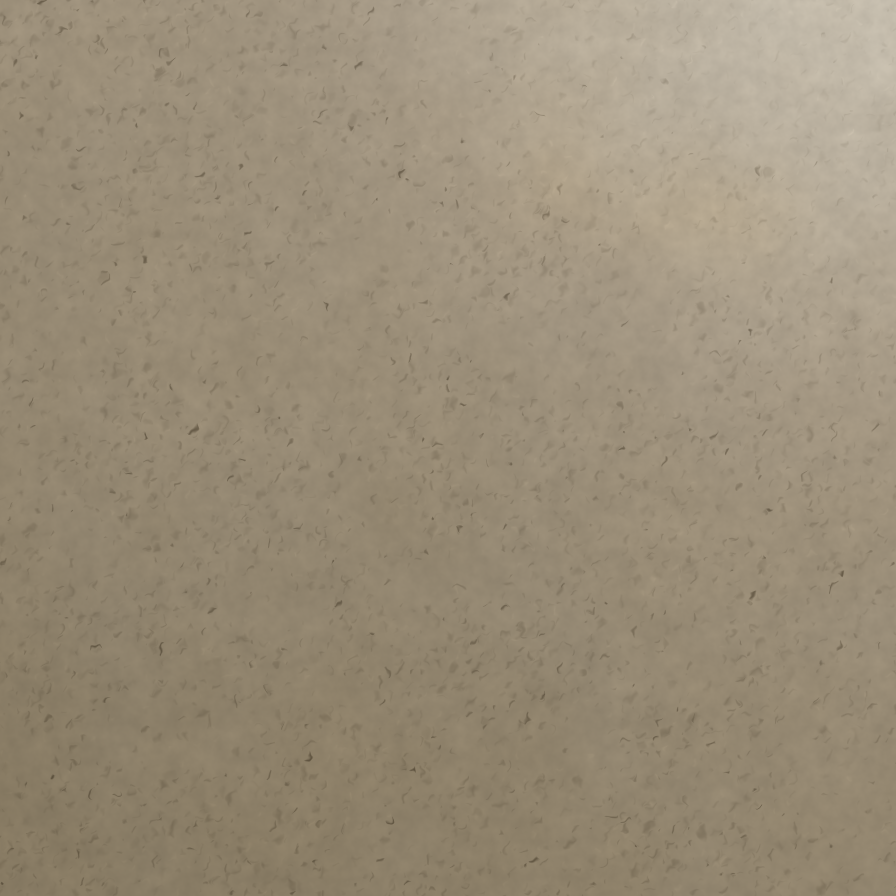
Write a Shadertoy shader that draws this texture.

```glsl
const vec3 DARK_CLAY = vec3(0.55, 0.50, 0.410);
const vec3 TONE_STEP = vec3(0.050, 0.050, 0.055);
const vec3 SHEEN_STEP = vec3(0.020, 0.030, 0.035);
const vec3 WARM_TINT = vec3(0.016, 0.003, -0.020);
const vec3 FLECK_ABSORB = vec3(0.94, 1.0, 1.12);

vec2 hash2(vec2 p) {
    vec3 q = fract(p.xyx * vec3(0.1031, 0.1030, 0.0973));
    q += dot(q, q.yzx + 33.33);
    return fract((q.xx + q.yz) * q.zy);
}

float gradientNoise(vec2 p) {
    vec2 cell = floor(p);
    vec2 f = p - cell;
    vec2 u = f * f * f * (f * (f * 6.0 - 15.0) + 10.0);
    vec4 corner;
    for (int i = 0; i < 4; i++) {
        vec2 o = vec2(i & 1, i >> 1);
        float a = 6.2832 * hash2(cell + o + 71.0).x;
        corner[i] = dot(vec2(cos(a), sin(a)), f - o);
    }
    return mix(mix(corner.x, corner.y, u.x), mix(corner.z, corner.w, u.x), u.y);
}

float fbm(vec2 p) {
    float sum = 0.0, amp = 0.6;
    for (int i = 0; i < 3; i++) {
        sum += amp * gradientNoise(p);
        p = mat2(1.6, 1.2, -1.2, 1.6) * p + 17.3;
        amp *= 0.5;
    }
    return sum;
}

float glow(vec2 uv, vec2 centre, vec2 radius) {
    vec2 d = (uv - centre) / radius;
    return exp(-dot(d, d));
}

// Soft, slightly bent stroke centred on the origin
float fleckShape(vec2 p, float angle, float halfLength, float halfWidth, float bend, float blur) {
    float c = cos(angle), s = sin(angle);
    p = vec2(c * p.x + s * p.y, c * p.y - s * p.x);
    float along = p.x / halfLength;
    p.y += bend * halfLength * (min(along * along, 2.0) - 0.4);
    float d = length(vec2(max(abs(p.x) - halfLength, 0.0), p.y));
    float width = halfWidth * (1.0 - 0.4 * min(along * along, 1.0));
    return 1.0 - smoothstep(width - blur, width + blur, d);
}

// Scattered flecks, one candidate for each jittered cell
float fleckLayer(vec2 uv, float cells, float share, float seed, vec2 lengths, vec2 widths, vec2 strengths, float blur) {
    vec2 home = floor(uv * cells);
    float ink = 0.0;
    for (int y = -1; y <= 1; y++) {
        for (int x = -1; x <= 1; x++) {
            vec2 id = home + vec2(x, y) + seed;
            vec2 jitter = hash2(id);
            vec2 pick = hash2(id + 131.7);
            vec2 size = hash2(id + 257.1);
            vec2 turn = hash2(id + 389.9);
            vec2 centre = (id - seed + jitter) / cells;
            float chance = share * clamp(1.0 + 2.4 * fbm(centre * 9.0 + 4.0), 0.2, 1.9);
            float angle = 0.95 + 1.2 * (turn.x + size.y - 1.0);
            float halfLength = mix(lengths.x, lengths.y, size.x * size.x);
            float halfWidth = mix(widths.x, widths.y, fract(size.y * 7.0));
            float strength = mix(strengths.x, strengths.y, pick.y * pick.y);
            float shape = fleckShape(uv - centre, angle, halfLength, halfWidth, 0.6 * (turn.y - 0.5), blur);
            ink = max(ink, shape * strength * step(pick.x, chance));
        }
    }
    return ink;
}

// Broad light falling from the upper right
vec3 surfaceColour(vec2 uv) {
    float tone = -0.42 + 1.65 * uv.y + 0.85 * uv.x;
    tone += 1.75 * glow(uv, vec2(0.95, 1.02), vec2(0.46, 0.45));
    tone += 0.40 * fbm(uv * 3.0 + 9.0) + 0.35 * fbm(uv * 11.0 + 3.0);
    vec3 colour = DARK_CLAY + TONE_STEP * tone + SHEEN_STEP * max(tone - 2.0, 0.0);

    float warmth = 0.4 * fbm(uv * 4.0 + 31.0);
    warmth += 0.8 * glow(uv, vec2(0.80, 0.76), vec2(0.11, 0.06));
    warmth += 0.7 * glow(uv, vec2(0.62, 0.81), vec2(0.08, 0.08));
    return colour + WARM_TINT * warmth;
}

void mainImage(out vec4 fragColor, in vec2 fragCoord) {
    vec2 uv = fragCoord / iResolution.xy;
    float pixel = 1.0 / min(iResolution.x, iResolution.y);
    float blur = max(0.0015, 0.6 * pixel);
    vec3 colour = surfaceColour(uv);

    // Blotchy mottling of the ground
    colour *= 1.0 + 0.060 * fbm(uv * 28.0) + 0.055 * fbm(uv * 75.0 + 13.0);

    // Ragged outlines for the flecks
    vec2 wobble = vec2(gradientNoise(uv * 120.0), gradientNoise(uv * 120.0 + 57.0));
    vec2 grain = uv + 0.0055 * wobble;

    // Pale specks, soft smudges, faint flecks and a few dark ones
    vec2 thin = vec2(0.0007, 0.0018);
    float pale = fleckLayer(grain, 55.0, 0.25, 23.0, vec2(0.001, 0.004), thin, vec2(0.02, 0.05), blur * 1.4);
    float smudge = fleckLayer(grain, 48.0, 0.42, 151.0, vec2(0.002, 0.007), vec2(0.0015, 0.0035), vec2(0.03, 0.11), blur * 2.2);
    float faint = fleckLayer(grain, 76.0, 0.46, 401.0, vec2(0.001, 0.0055), thin, vec2(0.05, 0.15), blur * 1.2);
    float dark = fleckLayer(grain, 42.0, 0.30, 811.0, vec2(0.001, 0.0055), thin, vec2(0.12, 0.36), blur);
    float ink = max(max(faint, dark), smudge) + 0.3 * smudge;
    ink *= 1.0 - 0.65 * glow(uv, vec2(0.92, 1.02), vec2(0.38, 0.30));
    colour *= 1.0 + pale;
    colour *= 1.0 - ink * FLECK_ABSORB;

    fragColor = vec4(clamp(colour, 0.0, 1.0), 1.0);
}
```
